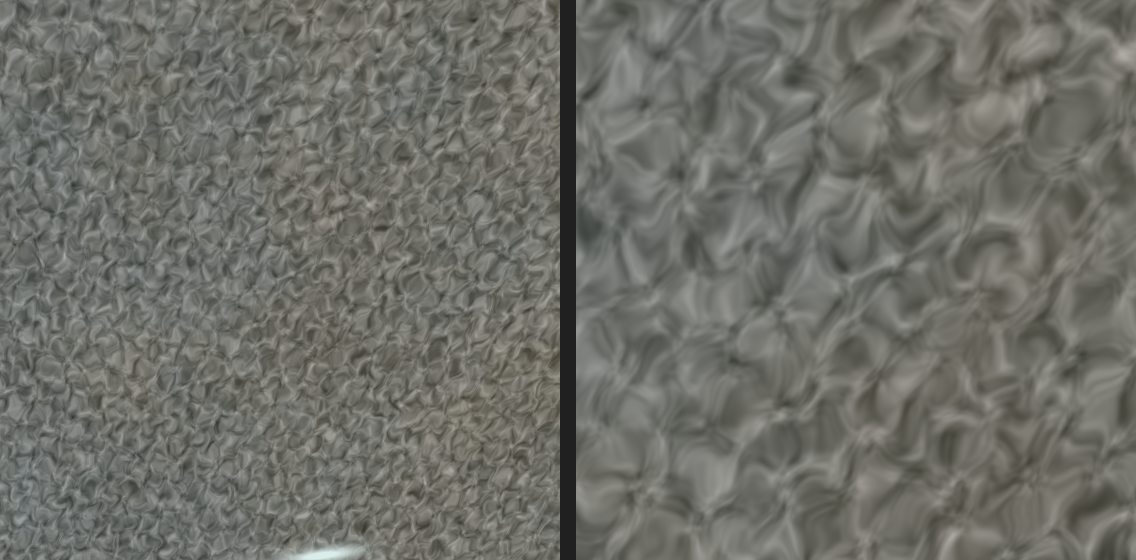
Left: the whole. Right: its middle third, enlarged.
This texture is drawn by a three.js fragment shader. Its source:

```glsl
// Soft-focus speckled grey stone, with grains that shrink toward the lower edge.
// Warped, slanted gradient noise makes the dark flecks and pale curly strands;
// broad noise tints the surface, and a tilted glow lights the bottom edge.
varying vec2 vUv;

const vec3 STONE_GREY = vec3(0.437, 0.440, 0.415);
const vec3 WARM_SHIFT = vec3(0.013, 0.001, -0.011);
const vec3 GLARE_COLOR = vec3(0.86, 0.93, 0.92);
const vec2 GRAIN_AXIS = vec2(0.53, 0.85);

// Sine-free hash giving two values from 0 to 1.
vec2 hash22(vec2 cell) {
  vec3 h = fract(cell.xyx * vec3(0.1031, 0.1030, 0.0973));
  h += dot(h, h.yzx + 33.33);
  return fract((h.xx + h.yz) * h.zy);
}

// Slope of one lattice corner, projected on the offset from it.
float cornerSlope(vec2 cell, vec2 corner, vec2 local) {
  vec2 gradient = normalize(hash22(cell + corner) - 0.5 + 1e-4);
  return dot(gradient, local - corner);
}

// Gradient noise, centred on zero.
float gradientNoise(vec2 p) {
  vec2 cell = floor(p);
  vec2 f = fract(p);
  vec2 w = f * f * f * (f * (f * 6.0 - 15.0) + 10.0);
  float low = mix(cornerSlope(cell, vec2(0.0, 0.0), f),
                  cornerSlope(cell, vec2(1.0, 0.0), f), w.x);
  float high = mix(cornerSlope(cell, vec2(0.0, 1.0), f),
                   cornerSlope(cell, vec2(1.0, 1.0), f), w.x);
  return mix(low, high, w.y);
}

// Grain space: denser toward the bottom and stretched along a slanted axis.
vec2 grainSpace(vec2 uv, vec2 axis) {
  vec2 p = vec2((uv.x - 0.5) * mix(62.0, 44.0, uv.y),
                uv.y * (62.0 - 9.0 * uv.y));
  vec2 across = vec2(axis.y, -axis.x);
  return vec2(dot(p, across) * 1.12, dot(p, axis) * 0.82) + 200.0;
}

// Bend the grain so that flecks curl into short hooks.
vec2 curlGrain(vec2 p, float amount) {
  vec2 bend = vec2(gradientNoise(p * 0.7 + 31.7),
                   gradientNoise(p * 0.7 + 87.3));
  return p + amount * bend;
}

// Octaves of flecks plus thin pale ridges.
float stoneGrain(vec2 p) {
  float sum = 0.0;
  float weight = 1.0;
  float scale = 1.0;
  for (int i = 0; i < 3; i++) {
    sum += weight * gradientNoise(p * scale + 17.3 * float(i));
    weight *= 0.56;
    scale *= 1.83;
  }
  float strand = 0.17 - abs(gradientNoise(p * 0.95 + 53.9));
  return sum + 0.65 * strand;
}

// Soft elliptical spot, tilted by a slope.
float softSpot(vec2 uv, vec2 center, vec2 radius, float slope) {
  vec2 d = uv - center;
  d.y -= slope * d.x;
  d /= radius;
  return exp(-dot(d, d));
}

void main() {
  // Grain brightness
  vec2 p = curlGrain(grainSpace(vUv, GRAIN_AXIS), 0.9);
  float tone = 0.225 * stoneGrain(p);

  // Broad patches of light and tint, cooler on the left
  float patches = gradientNoise(vUv * 5.0 + 9.4);
  float warmth = 1.5 * (vUv.x - 0.5) + 1.6 * gradientNoise(vUv * 4.0 + 41.2)
               + 0.9 * gradientNoise(vUv * 15.0 + 63.8);
  tone += 0.035 * patches;
  vec3 color = STONE_GREY + tone * vec3(1.0, 0.98, 1.01) + WARM_SHIFT * warmth;

  // One dark blemish
  color -= 0.14 * softSpot(vUv, vec2(0.43, 0.31), vec2(0.015, 0.011), -0.3);

  // Glare at the bottom edge: faint halo and bright core
  float halo = softSpot(vUv, vec2(0.56, 0.006), vec2(0.11, 0.03), 0.12);
  float core = softSpot(vUv, vec2(0.575, 0.008), vec2(0.062, 0.011), 0.13);
  color = mix(color, GLARE_COLOR, clamp(0.22 * halo + 0.95 * core, 0.0, 1.0));

  gl_FragColor = vec4(color, 1.0);
}
```
